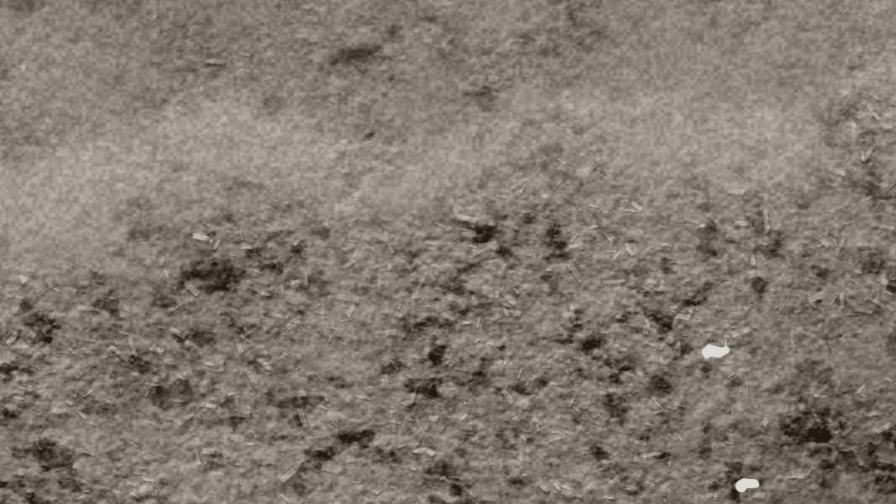
Write a Shadertoy shader that draws this texture.

```glsl
float hash(vec2 p) {
    vec3 q = fract(p.xyx * 0.1031);
    q += dot(q, q.yzx + 33.33);
    return fract((q.x + q.y) * q.z);
}

vec2 hash2(vec2 p) {
    return vec2(hash(p), hash(p + 57.3));
}

float noise(vec2 p) {
    vec2 i = floor(p), f = fract(p);
    f = f * f * (3.0 - 2.0 * f);
    vec2 e = vec2(1.0, 0.0);
    return mix(mix(hash(i), hash(i + e.xy), f.x),
               mix(hash(i + e.yx), hash(i + e.xx), f.x), f.y);
}

float fbm(vec2 p, int octaves) {
    float sum = 0.0, amp = 0.5, total = 0.0;
    for (int i = 0; i < octaves; i++) {
        sum += amp * noise(p);
        total += amp;
        amp *= 0.55;
        p = mat2(1.6, 1.2, -1.2, 1.6) * p + 17.7;
    }
    return sum / total;
}

mat2 rotation(float a) {
    return mat2(cos(a), -sin(a), sin(a), cos(a));
}

// Soft round falloff: 1 at the centre, 0 far away
float blob(vec2 p, vec2 centre, vec2 radius) {
    vec2 q = (p - centre) / radius;
    return exp(-dot(q, q));
}

// Slope shading of a bumpy surface lit from above
float relief(vec2 p, float scale, int octaves) {
    vec2 q = p * scale * vec2(1.0, 1.25);
    return fbm(q, octaves) - fbm(q + vec2(-0.2, 0.5), octaves);
}

// Scattered lumps: lit tops, dark undersides, cast shadows
float clods(vec2 p, float scale, float density, float seed) {
    vec2 g = p * scale, cell = floor(g);
    vec2 warp = vec2(noise(g * 4.0 + seed), noise(g * 4.0 + seed + 31.0)) - 0.5;
    float shade = 0.0;
    for (int i = 0; i < 9; i++) {
        vec2 id = cell + vec2(i % 3 - 1, i / 3 - 1), key = id + seed;
        if (hash(key) > density) continue;
        vec2 centre = id + 0.15 + 0.7 * hash2(key + 3.1);
        float radius = mix(0.16, 0.48, hash(key + 7.7));
        vec2 q = (g - centre) / (radius * vec2(1.2, 0.8)) + 0.8 * warp;
        float body = 1.0 - smoothstep(0.7, 1.1, length(q));
        float shadow = 1.0 - smoothstep(0.5, 1.3, length(q - vec2(0.2, -0.5)));
        float tone = 0.55 * q.y + 0.6 * (hash(key + 11.9) - 0.6);
        shade = mix(shade, -0.9, 0.7 * shadow * (1.0 - body));
        shade = mix(shade, tone, body);
    }
    return shade;
}

// Scattered wood splinters, mostly lying flat
float splinters(vec2 p, float scale, float density, float seed) {
    vec2 g = p * scale, cell = floor(g);
    float shade = 0.0;
    for (int i = 0; i < 9; i++) {
        vec2 id = cell + vec2(i % 3 - 1, i / 3 - 1), key = id + seed;
        if (hash(key) > density) continue;
        float turn = hash(key + 5.3) - 0.5;
        mat2 spin = rotation(6.0 * turn * abs(turn) - 0.15);
        vec2 q = g - id - hash2(key + 2.7);
        vec2 size = mix(vec2(0.12, 0.03), vec2(0.42, 0.08), hash2(key + 9.1));
        float edge = length(max(abs(spin * q) - size, 0.0));
        float under = length(max(abs(spin * (q + vec2(-0.03, 0.12))) - size, 0.0));
        shade = mix(shade, -0.7, 0.7 * (1.0 - smoothstep(0.0, 0.12, under)));
        shade = mix(shade, mix(0.2, 1.0, hash(key + 4.4)), 1.0 - smoothstep(0.0, 0.07, edge));
    }
    return shade;
}

// Pale stone flake with an uneven outline
float flake(vec2 p, vec2 centre, vec2 radius) {
    vec2 q = (p - centre) / radius + 0.9 * (noise(p * 70.0) - 0.5);
    return 1.0 - smoothstep(0.75, 1.05, length(q));
}

void mainImage(out vec4 fragColor, in vec2 fragCoord) {
    vec2 p = fragCoord / iResolution.y;
    float broad = fbm(p * 3.0, 4) - 0.5;
    float patchy = fbm(p * 7.0 + 40.0, 4) - 0.5;

    // Dusty crest with loose, rough soil below it
    float crest = 0.66 + 0.08 * p.x + 0.055 * sin(p.x * 9.0 - 2.2) + 0.2 * broad;
    float below = crest - p.y;
    float dust = smoothstep(-0.06, 0.02, below) * (1.0 - smoothstep(0.04, 0.24, below));
    float pile = blob(p, vec2(0.93, 0.5), vec2(0.24, 0.16));
    float corner = blob(p, vec2(1.72, 0.82), vec2(0.2, 0.2));
    float rough = 0.22 + 0.55 * smoothstep(0.08, 0.4, below) + 0.5 * pile + 0.4 * corner;
    rough = clamp(rough + 1.3 * patchy - 0.12 * dust, 0.08, 1.1);

    // Damp hollows
    float damp = blob(p, vec2(0.43, 0.45), vec2(0.06, 0.04))
        + blob(p, vec2(1.68, 0.76), vec2(0.08, 0.035))
        + blob(p, vec2(0.7, 0.885), vec2(0.05, 0.02))
        + blob(p, vec2(0.95, 0.56), vec2(0.09, 0.025))
        + 0.7 * blob(p, vec2(0.1, 1.0), vec2(0.16, 0.035))
        + 0.5 * blob(p, vec2(1.7, 0.08), vec2(0.25, 0.12));
    damp *= smoothstep(0.3, 0.6, fbm(p * 26.0, 3));
    float hollow = smoothstep(0.54, 0.76, fbm(p * vec2(22.0, 30.0) + 9.0, 4));

    // Brightness of the ground
    float value = 0.55 + 0.14 * broad + 0.06 * dust - 0.05 * rough;
    value += (0.04 + 0.28 * rough) * relief(p, 26.0, 4);
    value += (0.06 + 0.16 * rough) * relief(p, 75.0, 2);
    value -= 0.28 * rough * hollow + 0.22 * damp;
    float lumps = 0.8 * clods(p, 14.0, 0.4, 3.0) + clods(p, 29.0, 0.45, 61.0)
        + 0.8 * clods(p, 56.0, 0.5, 127.0);
    value += 0.19 * rough * lumps;
    float chips = splinters(p, 20.0, 0.3, 19.0) + 0.8 * splinters(p, 36.0, 0.35, 83.0);
    value += 0.15 * smoothstep(0.1, 0.7, rough) * chips;

    // Fine grit
    value += 0.12 * (noise(p * 150.0) - 0.5) + 0.08 * (noise(p * 85.0 + 5.0) - 0.5);
    value = clamp(value, 0.13, 0.75);

    vec3 soil = vec3(value) - vec3(0.0, 0.035, 0.06);
    float stone = max(flake(p, vec2(1.42, 0.305), vec2(0.026, 0.018)),
                      flake(p, vec2(1.485, 0.04), vec2(0.024, 0.014)));
    fragColor = vec4(mix(soil, vec3(0.87, 0.86, 0.84), stone), 1.0);
}
```
